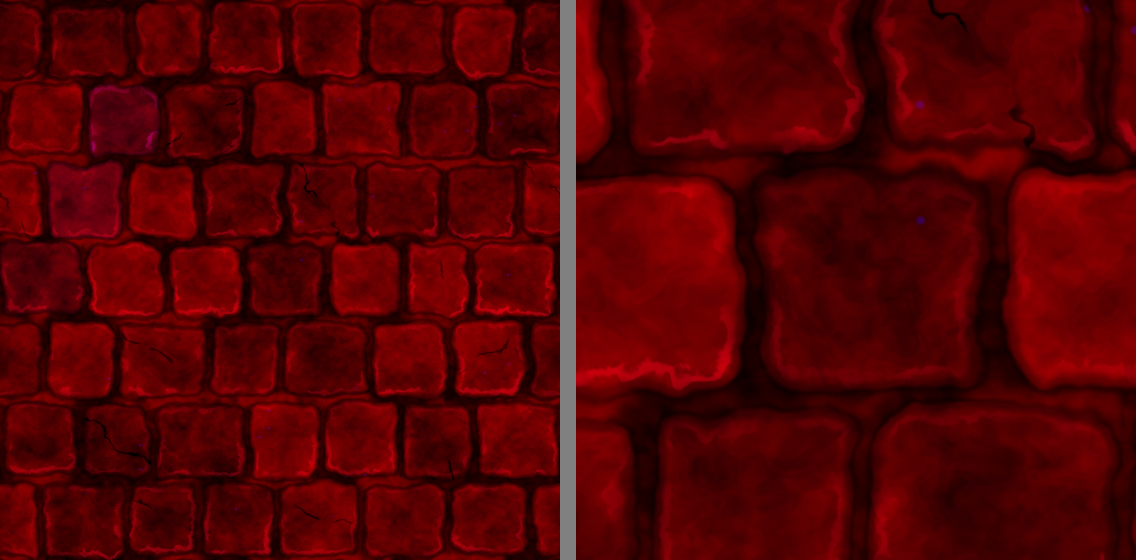
Left, the full canvas; right, a detail of the centre.
Give the GLSL for this texture, as a Shadertoy shader.

```glsl
// Dark red cobblestones: seven staggered rows of seven worn, rounded blocks.
// Each block is a rounded box between two jittered joints, bent by tiling noise,
// then painted with layered dabs, broken bright rims, cracks and violet specks.

float hash(vec2 p) {
    return fract(sin(dot(p, vec2(127.1, 311.7))) * 43758.5453);
}

// Value noise that wraps after one canvas
float noise(vec2 uv, float period) {
    vec2 p = uv * period, cell = floor(p), f = fract(p);
    f = f * f * (3.0 - 2.0 * f);
    vec2 a = mod(cell, period), b = mod(cell + 1.0, period);
    return mix(mix(hash(a), hash(vec2(b.x, a.y)), f.x),
               mix(hash(vec2(a.x, b.y)), hash(b), f.x), f.y);
}

float fbm(vec2 uv, float period) {
    float sum = 0.0, weight = 0.5;
    for (int i = 0; i < 4; i++) {
        sum += weight * noise(uv, period);
        uv += 0.173;
        period *= 2.0;
        weight *= 0.5;
    }
    return sum / 0.9375;
}

// Noise flattened into steps with soft borders, like dabs of paint
float dabs(vec2 uv, float period) {
    float level = fbm(uv, period) * 9.0;
    return (floor(level) + smoothstep(0.3, 0.7, fract(level))) / 9.0;
}

// Position of the vertical joint left of block k
float joint(float k, float row) {
    return k + 0.2 * (hash(vec2(mod(k, 7.0), row + 20.0)) - 0.5);
}

float roundedBox(vec2 p, vec2 halfSize, float radius) {
    vec2 q = abs(p) - halfSize + radius;
    return length(max(q, 0.0)) + min(max(q.x, q.y), 0.0) - radius;
}

void mainImage(out vec4 fragColor, in vec2 fragCoord) {
    vec2 uv = fragCoord / iResolution.xy;
    float pixel = 7.0 / min(iResolution.x, iResolution.y);

    // Uneven grid with alternate rows shifted
    vec2 warp = vec2(fbm(uv, 23.0), fbm(uv + 0.37, 23.0)) - 0.5;
    vec2 grid = uv * 7.0 + 0.16 * warp;
    float row = mod(floor(grid.y), 7.0);
    grid.x += mod(row, 2.0) < 0.5 ? 0.45 : 0.0;

    // Nearest block in the row
    float dist = 9.0;
    vec2 local = vec2(0.0), id = vec2(0.0);
    for (int i = -1; i <= 1; i++) {
        float k = floor(grid.x) + float(i);
        float left = joint(k, row), right = joint(k + 1.0, row);
        vec2 blockId = vec2(mod(k, 7.0), row);
        vec2 p = vec2(grid.x - 0.5 * (left + right), fract(grid.y) - 0.5);
        p += (vec2(hash(blockId + 3.1), hash(blockId + 5.7)) - 0.5) * vec2(0.1 * p.y, 0.04);
        vec2 halfSize = vec2(0.5 * (right - left) - 0.045, 0.458);
        float d = roundedBox(p, halfSize, 0.09 + 0.09 * hash(blockId + 8.3));
        if (d < dist) { dist = d; local = p; id = blockId; }
    }

    // Stone face: own tone, painted dabs and fine grain
    float blotch = dabs(uv + 0.03 * warp, 25.0) - 0.5;
    float grain = fbm(uv + 0.61 + 0.02 * warp, 95.0) - 0.5;
    float tone = mix(0.27, 0.47, hash(id + 11.9));
    float red = tone + 0.36 * blotch + 0.17 * grain;
    red += 0.05 * smoothstep(-0.28, -0.06, dist) - 0.02;
    red *= mix(1.0, 0.68, smoothstep(-0.055, -0.015, dist));
    float violet = 0.004 + 0.07 * smoothstep(0.92, 0.97, hash(id + 17.3)) * (0.7 + blotch);

    // Cracks on some blocks
    float angle = 6.28 * hash(id + 23.1);
    float crack = abs(dot(local, vec2(cos(angle), sin(angle))) + 0.3 * warp.x + 0.06);
    crack = 1.0 - smoothstep(0.004, 0.012 + pixel, crack);
    red -= 0.2 * crack * step(0.72, hash(id + 29.7)) * smoothstep(0.4, 0.6, noise(uv, 31.0));

    // Broken highlight along the bevel, strongest on the lower side
    float rim = 1.0 - smoothstep(0.008, 0.024 + pixel, abs(dist + 0.06 + 0.1 * grain));
    rim *= smoothstep(0.3, 0.6, noise(uv + 0.29, 47.0));
    rim *= mix(0.5, 1.0, smoothstep(0.25, -0.35, local.y)) * mix(0.35, 1.0, hash(id + 31.3));
    red += 0.25 * rim;
    violet += rim * (0.05 + 0.5 * step(0.93, hash(id + 37.9)) * noise(uv, 25.0));

    // Tiny violet specks, only where a wide noise allows them
    vec2 speckCell = floor(uv * 70.0);
    vec2 speckCentre = 0.3 + 0.4 * vec2(hash(speckCell), hash(speckCell + 41.0));
    float speck = 1.0 - smoothstep(0.08, 0.24, length(fract(uv * 70.0) - speckCentre));
    speck *= step(0.965, hash(speckCell + 47.0)) * smoothstep(0.55, 0.7, noise(uv, 9.0));
    violet += 0.3 * speck;

    // Mortar: dark seams at the blocks, patchy red that is strongest in the flat joints
    float flatJoint = smoothstep(0.38, 0.47, abs(local.y));
    float stain = smoothstep(0.36, 0.62, fbm(uv + 0.83, 13.0));
    float mortar = 0.13 + 0.1 * stain + 0.23 * stain * flatJoint + 0.22 * grain;
    mortar *= mix(0.6, 1.0, smoothstep(0.0, 0.035, dist));

    float edge = smoothstep(-0.012 - pixel, 0.008 + pixel, dist);
    vec3 color = mix(vec3(red, 0.0, violet), vec3(mortar, 0.0, 0.0), edge);
    fragColor = vec4(clamp(color, 0.0, 1.0), 1.0);
}
```
